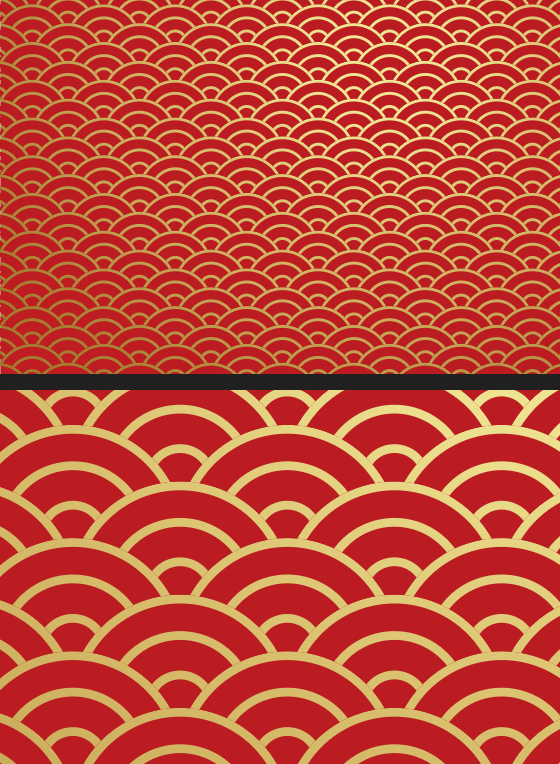
Top: the whole. Bottom: its middle third, enlarged.
A Shadertoy shader for this pattern:

```glsl
// Overlapping wave scales: staggered rows of discs with three gold rings on red.
// Rows are painted from back to front, so each lower row hides part of the one
// above; a soft off-centre sheen shades the gold.

// Coverage of a signed distance, with an edge one pixel wide
float fill(float dist, float pixel) {
    return clamp(0.5 - dist / pixel, 0.0, 1.0);
}

// Three concentric lines inside a scale of radius 0.5
float rings(float radius, float pixel) {
    float dist = min(abs(radius - 0.5), min(abs(radius - 0.33), abs(radius - 0.146)));
    return fill(dist - 0.0205, pixel);
}

// Gold coverage of the whole field; one unit is one scale width
float waveScales(vec2 p, float pixel) {
    const float rowStep = 0.264;
    float nearestRow = floor(p.y / rowStep);
    float gold = 0.0;
    for (int k = 2; k >= -1; k--) {
        float row = nearestRow + float(k);
        float x = fract(p.x + 0.5 * mod(row, 2.0) + 0.5) - 0.5;
        float radius = length(vec2(x, p.y - row * rowStep));
        gold = mix(gold, rings(radius, pixel), fill(radius - 0.5205, pixel));
    }
    return gold;
}

// Metallic ramp, brightest at upper right and deep at lower left
vec3 goldSheen(vec2 uv) {
    float shade = length((uv - vec2(0.68, 0.82)) * vec2(1.15, 0.85));
    vec3 color = mix(vec3(0.94, 0.90, 0.58), vec3(0.83, 0.72, 0.40),
                     smoothstep(0.08, 0.50, shade));
    return mix(color, vec3(0.64, 0.48, 0.18), smoothstep(0.42, 0.98, shade));
}

void mainImage(out vec4 fragColor, in vec2 fragCoord) {
    vec2 uv = fragCoord / iResolution.xy;
    float pixel = 7.837 / iResolution.x;
    vec2 p = (fragCoord - 0.5 * iResolution.xy) * pixel - vec2(0.034, -0.339);

    // Red ground, slightly warmer toward the lower left
    vec3 red = mix(vec3(0.75, 0.113, 0.13), vec3(0.728, 0.108, 0.13),
                   smoothstep(0.0, 0.6, length(uv)));
    vec3 color = mix(red, goldSheen(uv), waveScales(p, pixel));

    // Thin ragged wear along the left border
    float chips = sin(uv.y * 211.0) + sin(uv.y * 347.0 + 1.7) + sin(uv.y * 89.0);
    float sliver = fill(uv.x * 7.837 - 0.011, pixel) * smoothstep(0.2, 0.9, chips);
    color = mix(color, vec3(0.85, 0.80, 0.76), 0.7 * sliver);

    fragColor = vec4(color, 1.0);
}
```
